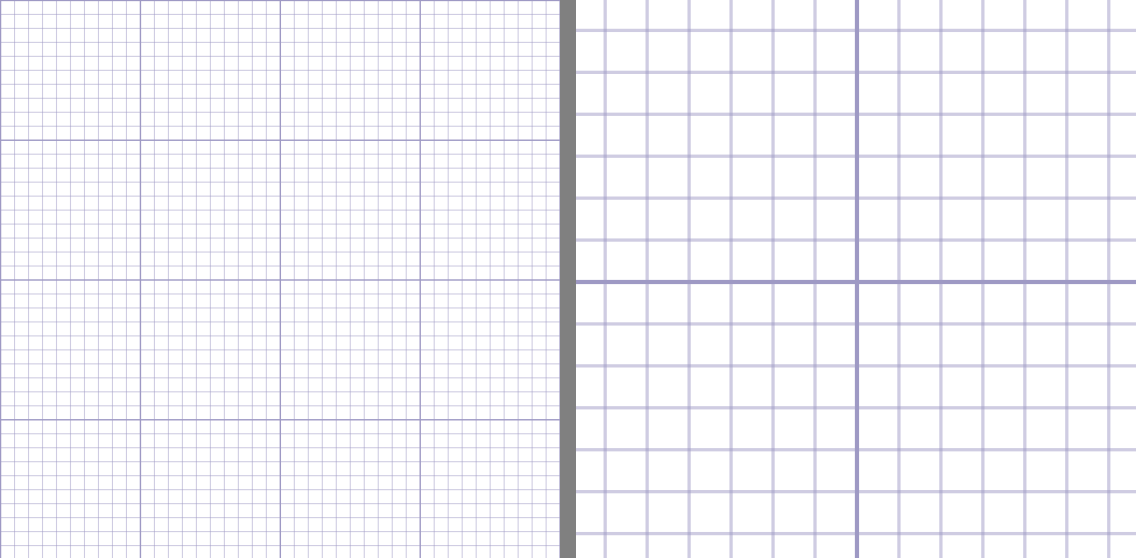
Left: the whole. Right: its middle third, enlarged.
A WebGL 1 fragment shader for this pattern:

```glsl
precision highp float;
// Graph paper: fine violet grid with a heavier line every tenth cell.

uniform vec2 u_resolution;

// Lengths are fractions of the canvas width, measured from the top left.
#define CELL_PITCH vec2(0.02498, 0.02496)
#define GRID_ORIGIN vec2(0.00098, 0.00080)
#define CELLS_PER_BLOCK 10.0
#define MINOR_WIDTH 0.00195
#define MAJOR_WIDTH 0.00250
#define MINOR_STRENGTH 0.50
#define PAPER_COLOR vec3(1.0)
#define INK_COLOR vec3(0.62, 0.60, 0.77)

// Signed distance to the nearest line of a repeating set, per axis.
vec2 nearestLine(vec2 p, vec2 pitch) {
  return (fract(p / pitch + 0.5) - 0.5) * pitch;
}

// Exact share of a pixel covered by a line, per axis.
vec2 lineCoverage(vec2 dist, float width, float pixel) {
  vec2 nearEdge = max(dist - 0.5 * width, vec2(-0.5 * pixel));
  vec2 farEdge = min(dist + 0.5 * width, vec2(0.5 * pixel));
  return max(farEdge - nearEdge, 0.0) / pixel;
}

void main() {
  float pixel = 1.0 / u_resolution.x;
  vec2 fromTopLeft = vec2(gl_FragCoord.x, u_resolution.y - gl_FragCoord.y);
  vec2 p = fromTopLeft * pixel - GRID_ORIGIN;

  // Fine cells and heavy block borders
  vec2 minorDist = nearestLine(p, CELL_PITCH);
  vec2 majorDist = nearestLine(p, CELL_PITCH * CELLS_PER_BLOCK);
  vec2 minorInk = MINOR_STRENGTH * lineCoverage(minorDist, MINOR_WIDTH, pixel);
  vec2 majorInk = lineCoverage(majorDist, MAJOR_WIDTH, pixel);

  // Translucent ink darkens where the two directions cross
  vec2 ink = max(minorInk, majorInk);
  float density = 1.0 - (1.0 - ink.x) * (1.0 - ink.y);
  gl_FragColor = vec4(mix(PAPER_COLOR, INK_COLOR, density), 1.0);
}
```
